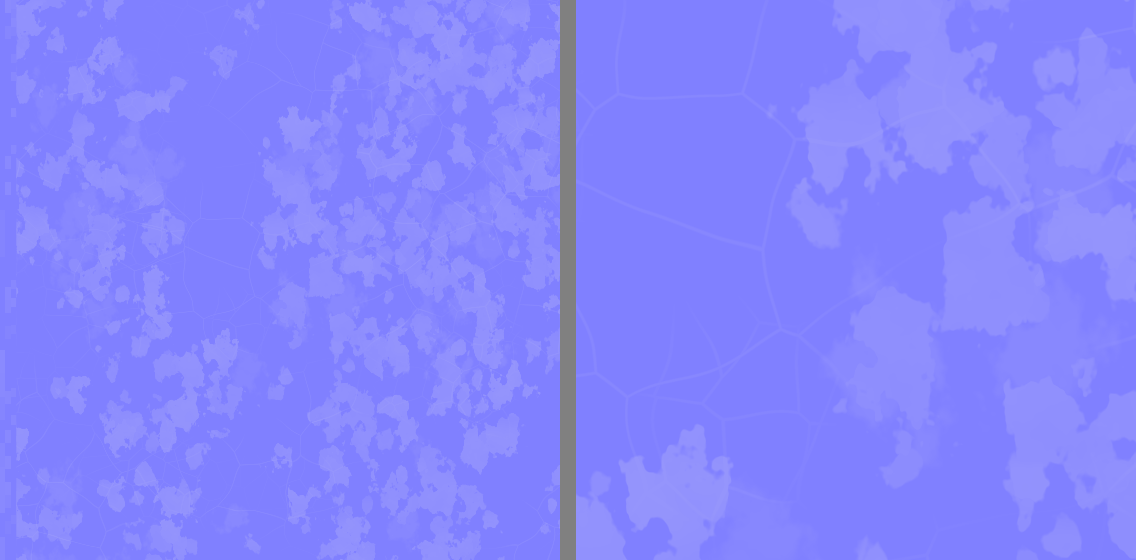
Left: the whole. Right: its middle third, enlarged.
This texture map is drawn by a three.js fragment shader. Its source:

```glsl
varying vec2 vUv;

float hash(vec2 p) {
  vec3 q = fract(vec3(p.xyx) * 0.1031);
  q += dot(q, q.yzx + 33.33);
  return fract((q.x + q.y) * q.z);
}

vec2 hash2(vec2 p) {
  return vec2(hash(p + 17.3), hash(p + 71.9));
}

float noise(vec2 p) {
  vec2 i = floor(p), f = fract(p);
  f = f * f * (3.0 - 2.0 * f);
  return mix(mix(hash(i), hash(i + vec2(1, 0)), f.x),
             mix(hash(i + vec2(0, 1)), hash(i + vec2(1, 1)), f.x), f.y);
}

float fbm(vec2 p) {
  float sum = 0.0, amp = 0.5;
  for (int i = 0; i < 4; i++) {
    sum += amp * noise(p);
    p = mat2(1.6, 1.2, -1.2, 1.6) * p + 9.7;
    amp *= 0.55;
  }
  return sum / 0.91;
}

// Chance of a patch: loose clusters, denser right of the middle
float density(vec2 p) {
  float cluster = smoothstep(0.3, 0.72, noise(p * vec2(6.0, 5.0) + 3.4));
  vec2 band = (p - vec2(0.65, 0.58)) / vec2(0.16, 0.34);
  vec2 gap = (p - vec2(0.33, 0.57)) / vec2(0.12, 0.3);
  return 0.14 + 0.5 * cluster + 0.4 * exp(-dot(band, band)) - 0.3 * exp(-dot(gap, gap));
}

// Ragged upright patches scattered on a jittered grid
float patches(vec2 uv, vec2 cells, float seed, float share, float blur) {
  vec2 p = uv * cells, home = floor(p);
  float ragged = (fbm(uv * vec2(50.0, 40.0) + seed) - 0.5) * 2.6;
  float cover = 0.0;
  for (int y = -1; y <= 1; y++) {
    for (int x = -1; x <= 1; x++) {
      vec2 cell = home + vec2(x, y);
      vec2 center = cell + 0.1 + 0.8 * hash2(cell + seed);
      float present = step(hash(cell + seed + 5.1), share * density(center / cells));
      float radius = mix(0.26, 0.54, hash(cell + seed + 8.6));
      vec2 offset = (p - center) / radius;
      float d = length(offset) + ragged;
      float tone = mix(0.72, 1.0, hash(cell + seed + 2.2));
      tone *= 1.0 - 0.3 * smoothstep(0.1, 1.1, offset.y * (hash(cell + seed + 6.4) - 0.4) * 2.0);
      cover = max(cover, present * tone * (1.0 - smoothstep(1.0 - blur, 1.0 + blur, d)));
    }
  }
  return cover;
}

// Distance to the nearest border between irregular cells, in canvas units
float crackDistance(vec2 uv, float cells) {
  vec2 p = uv * cells, home = floor(p), nearest = vec2(0.0);
  float best = 9.0, edge = 9.0;
  for (int y = -1; y <= 1; y++) {
    for (int x = -1; x <= 1; x++) {
      vec2 cell = home + vec2(x, y);
      vec2 r = cell + hash2(cell + cells) - p;
      if (dot(r, r) < best) {
        best = dot(r, r);
        nearest = r;
      }
    }
  }
  for (int y = -2; y <= 2; y++) {
    for (int x = -2; x <= 2; x++) {
      vec2 cell = home + vec2(x, y);
      vec2 r = cell + hash2(cell + cells) - p;
      vec2 between = r - nearest;
      if (dot(between, between) > 0.0001)
        edge = min(edge, dot(0.5 * (r + nearest), normalize(between)));
    }
  }
  return edge / cells;
}

float cracks(vec2 uv, float cells, float threshold) {
  vec2 bend = vec2(noise(uv * 24.0), noise(uv * 24.0 + 40.0)) - 0.5;
  float line = 1.0 - smoothstep(0.0003, 0.0017, crackDistance(uv + bend * 0.016, cells));
  float fade = smoothstep(threshold, threshold + 0.35, noise(uv * 7.0 + cells));
  return line * fade;
}

void main() {
  vec2 uv = vUv;
  float crisp = patches(uv, vec2(16.0, 12.5), 11.0, 1.12, 0.1);
  crisp = max(crisp, 0.95 * patches(uv, vec2(31.0, 25.0), 47.0, 0.4, 0.16));
  float faint = 0.5 * patches(uv, vec2(14.0, 10.0), 83.0, 0.6, 0.4);
  float mottling = 0.84 + 0.32 * fbm(uv * 32.0);
  float light = max(crisp, faint) * mottling;

  // Fine crack network, tighter toward the right
  float web = 0.65 * cracks(uv, 11.0, 0.3);
  web = max(web, 0.5 * cracks(uv, 21.0, 0.55 - 0.2 * smoothstep(0.75, 0.95, uv.x)));
  light = max(light, min(light + web * 0.6, 1.15));

  // Blocky streaks in the left margin
  float column = floor(uv.x / 0.0098);
  vec2 block = vec2(column, floor(uv.y * (24.0 + 19.0 * column)));
  float streak = step(0.72, hash(block + 29.0)) * mix(0.2, 0.6, hash(block + 53.0));
  light = mix(streak, light, smoothstep(0.0285, 0.0300, uv.x));

  vec3 color = vec3(0.5, 0.5, 1.0) + light * vec3(0.075, 0.075, -0.01);
  gl_FragColor = vec4(color, 1.0);
}
```
